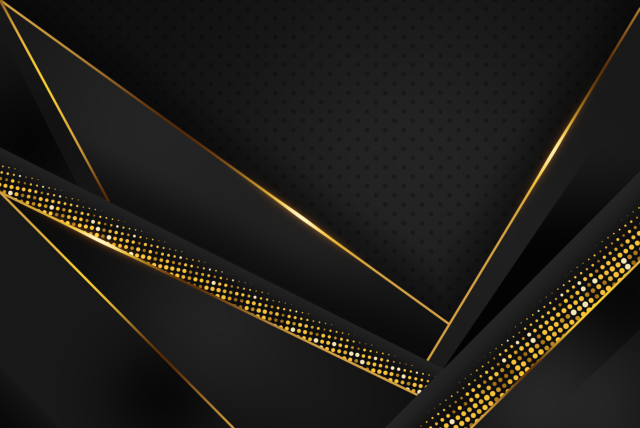
Write a Shadertoy shader that draws this background.

```glsl
// Black angular panels with thin gold edges, flares and two halftone bands.
// Panels are half planes painted back to front; the edges are segments with
// a colour gradient along them, and the bands carry rotated grids of dots.

float blur; // edge softness, about one pixel

// Signed distance to the line a-b, positive on its left
float side(vec2 p, vec2 a, vec2 b) {
    vec2 d = normalize(b - a);
    return d.x * (p.y - a.y) - d.y * (p.x - a.x);
}

float cover(float d) { return smoothstep(-blur, blur, d); }

float spot(vec2 p, vec2 center, float radius) {
    vec2 d = (p - center) / radius;
    return exp(-dot(d, d));
}

float bump(float x, float width) { return exp(-x * x / (width * width)); }

float hash(vec2 p) { return fract(sin(dot(p, vec2(41.3, 289.1))) * 4375.5); }

// Gold segment: bronze around "dark" and at its start, glowing around "hot"
vec3 goldEdge(vec3 col, vec2 p, vec2 a, vec2 b, float dark, float hot, float flare) {
    vec2 ab = b - a;
    float len = length(ab);
    float t = clamp(dot(p - a, ab) / (len * len), 0.0, 1.0);
    float d = length(p - a - ab * t);
    float heat = bump((t - hot) * len, 0.13);
    float core = bump((t - hot) * len, 0.055);
    vec3 gold = mix(vec3(0.83, 0.63, 0.26), vec3(0.34, 0.16, 0.02), bump(t - dark, 0.19));
    gold = mix(gold, vec3(1.0, 0.83, 0.18), heat * 0.9);
    gold = mix(gold, vec3(1.0, 0.96, 0.75), core * flare);
    col += vec3(1.0, 0.5, 0.06) * flare * heat * exp(-d / 0.006) * 0.65;
    return mix(col, gold, cover(0.0028 + 0.0016 * flare * core - d));
}

// Halftone dots; "size" is the radius as a share of the cell
vec3 halftone(vec3 col, vec2 p, float angle, float cell, float size) {
    float c = cos(angle), s = sin(angle);
    vec2 q = vec2(c * p.x + s * p.y, c * p.y - s * p.x) / cell;
    float rnd = hash(floor(q));
    float d = length(fract(q) - 0.5);
    vec3 ink = mix(vec3(0.62, 0.42, 0.08), vec3(0.97, 0.76, 0.22), smoothstep(0.05, 0.5, rnd));
    ink = mix(ink, vec3(0.96, 0.9, 0.72), step(0.9, rnd));
    float radius = size * (0.8 + 0.3 * rnd);
    return mix(col, ink, cover((radius - d) * cell) * smoothstep(0.03, 0.12, size));
}

void mainImage(out vec4 fragColor, in vec2 fragCoord) {
    vec2 p = fragCoord / iResolution.xy * vec2(1.5, 1.0);
    blur = 0.8 / iResolution.y;

    // Corner points of the layout
    vec2 peak = vec2(0.0, 1.0), valley = vec2(1.051, 0.244);
    vec2 spurEnd = vec2(0.254, 0.531);
    vec2 rightTop = vec2(1.5, 0.98), rightEnd = vec2(1.002, 0.158);
    vec2 leftTop = vec2(0.0, 0.656), leftLow = vec2(0.0, 0.551);
    vec2 bandEnd = vec2(0.977, 0.078), lowEnd = vec2(0.547, 0.0);

    float slope = side(p, peak, valley);
    float spur = -side(p, peak, spurEnd);
    float right = side(p, rightTop, rightEnd);
    float bandTop = -side(p, leftTop, vec2(1.035, 0.141));
    float bandLow = side(p, leftLow, bandEnd);
    float low = -side(p, leftLow, lowEnd);
    float stripTop = -side(p, vec2(0.902, 0.0), vec2(1.5, 0.6));
    float stripLow = side(p, vec2(1.104, 0.0), vec2(1.5, 0.39));

    // Backdrop with a staggered grid of dark dots
    vec3 col = vec3(0.055 + 0.085 * spot(p, vec2(0.97, 0.6), 0.48));
    vec2 g = p / vec2(0.043, 0.0435);
    vec2 g1 = fract(g) - 0.5, g2 = fract(g + 0.5) - 0.5;
    float dotDist = min(length(g1), length(g2)) * 0.043;
    col *= 1.0 - 0.25 * smoothstep(0.0065, 0.0045, dotDist);
    col *= 0.6 + 0.4 * smoothstep(0.0, 0.12, min(slope, -right));

    // Large middle panel
    float shade = 0.075 + 0.065 * spot(p, vec2(0.36, 0.7), 0.38);
    shade += 0.035 * spot(p, vec2(0.72, 0.4), 0.2);
    shade *= 0.5 + 0.5 * smoothstep(0.0, 0.13, -bandTop);
    col = mix(col, vec3(shade), cover(-slope));

    // Panel left of the short spur, with a black wedge
    float wedge = cover(-side(p, vec2(0.075, 0.78), vec2(0.178, 0.575)));
    shade = 0.09 - 0.07 * spot(p, vec2(0.06, 0.66), 0.17) * mix(0.35, 1.0, wedge);
    col = mix(col, vec3(shade), cover(spur));

    // Right panel, with a shadow that fades upward
    float fold = cover(side(p, vec2(1.367, 0.62), vec2(1.04, 0.14)));
    shade = 0.095 + 0.025 * spot(p, vec2(1.2, 0.4), 0.3);
    shade *= 1.0 - 0.9 * fold * smoothstep(0.68, 0.4, p.y);
    col = mix(col, vec3(shade), cover(right));

    col = goldEdge(col, p, peak, valley, 0.4, 0.673, 1.0);
    col = goldEdge(col, p, peak, spurEnd, 1.0, 0.4, 0.0);
    col = mix(col, vec3(0.34, 0.16, 0.02), 0.5 * spot(p, peak, 0.05) * cover(0.004 - abs(spur)));
    col = goldEdge(col, p, rightTop, rightEnd, 0.2, 0.41, 0.8);

    // Panels below the left band
    shade = 0.045 + 0.085 * spot(p, vec2(0.5, 0.26), 0.24);
    shade += 0.035 * spot(p, vec2(0.8, 0.05), 0.22);
    col = mix(col, vec3(shade), cover(-bandLow));
    shade = 0.095 - 0.065 * spot(p, vec2(0.38, 0.07), 0.14);
    shade -= 0.06 * cover(0.14 - p.x - p.y) * smoothstep(0.2, 0.0, p.x + p.y);
    col = mix(col, vec3(shade), cover(low));
    col = goldEdge(col, p, leftLow, lowEnd, 0.7, 0.36, 0.0);

    // Left band: dots grow toward the lower edge
    float across = clamp(bandTop / (bandTop + bandLow), 0.0, 1.0);
    vec3 band = vec3(mix(0.13, 0.055, smoothstep(0.0, 0.7, across)));
    band = halftone(band, p, -0.19, 0.0145, 0.34 * smoothstep(0.05, 0.85, across));
    col = mix(col, band, cover(min(bandTop, bandLow)));
    col = goldEdge(col, p, leftLow, bandEnd, 0.43, 0.24, 1.0);

    // Lower right panel and the right band above it
    shade = 0.05 + 0.1 * spot(p, vec2(1.27, 0.06), 0.2);
    shade -= 0.03 * spot(p, vec2(1.45, 0.3), 0.12);
    shade += 0.035 * cover(-side(p, vec2(1.34, 0.08), vec2(1.5, 0.23))) * smoothstep(1.3, 1.45, p.x);
    col = mix(col, vec3(shade), cover(-stripLow));
    across = clamp(stripTop / (stripTop + stripLow), 0.0, 1.0);
    band = vec3(mix(0.14, 0.055, smoothstep(0.0, 0.6, across)));
    band = halftone(band, p, 0.6, 0.0165, 0.38 * smoothstep(0.15, 0.85, across));
    col = mix(col, band, cover(min(stripTop, stripLow)));
    col = goldEdge(col, p, vec2(1.104, 0.0), vec2(1.5, 0.39), 0.36, 0.72, 0.0);

    fragColor = vec4(col, 1.0);
}
```
